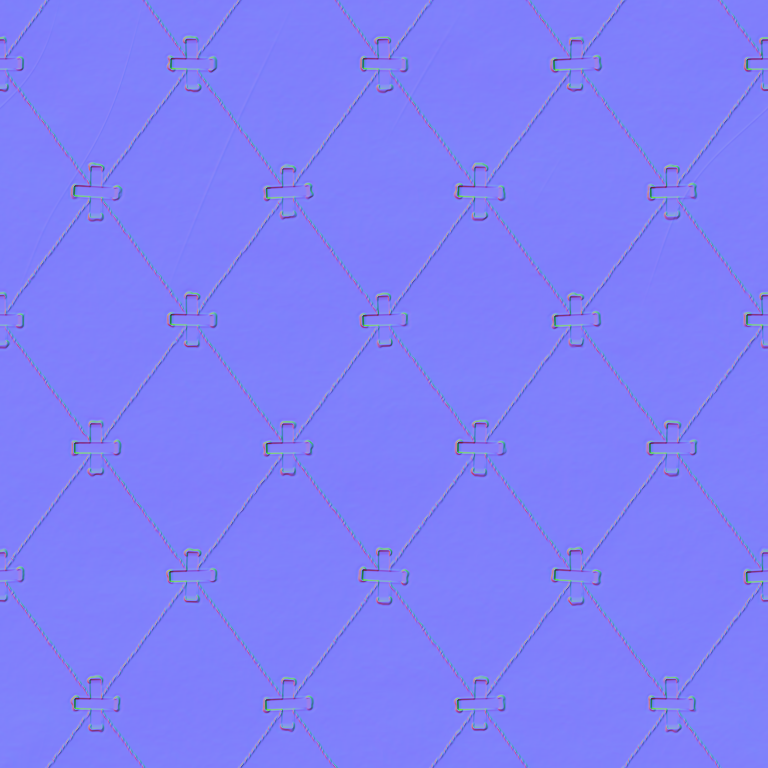
Reproduce this texture map procedurally as a WebGL 1 fragment shader.

```glsl
precision highp float;
// Normal map of soft leather quilted in diamonds, with cross stitches at the seam crossings.
uniform vec2 u_resolution;

const float TAU = 6.2831853;
const vec2 REPEATS = vec2(4.0, 3.0);   // diamonds across and down

float hash(vec2 p) {
  vec3 q = fract(vec3(p.xyx) * 0.1031);
  q += dot(q, q.yzx + 33.33);
  return fract((q.x + q.y) * q.z);
}

// Value noise that wraps after a whole number of cells
float noise(vec2 uv, vec2 cells) {
  vec2 p = uv * cells;
  vec2 i = floor(p);
  vec2 f = p - i;
  f = f * f * f * (f * (f * 6.0 - 15.0) + 10.0);
  vec2 a = floor(mod(i + 0.25, cells));
  vec2 b = floor(mod(i + 1.25, cells));
  return mix(mix(hash(a), hash(vec2(b.x, a.y)), f.x),
             mix(hash(vec2(a.x, b.y)), hash(b), f.x), f.y);
}

float bell(float x, float width) {
  return exp(-x * x / (width * width));
}

float box(vec2 p, vec2 halfSize, float radius) {
  vec2 d = abs(p) - halfSize + radius;
  return length(max(d, 0.0)) + min(max(d.x, d.y), 0.0) - radius;
}

// Gentle swells, fine wrinkled grain and a few long scratches
float leather(vec2 uv) {
  float h = 0.0017 * noise(uv, vec2(5.0, 7.0));
  h += 0.0005 * noise(uv, vec2(17.0, 23.0));
  vec2 warped = uv + 0.016 * noise(uv, vec2(23.0, 19.0));
  h += 0.00013 * noise(warped, vec2(64.0, 75.0));
  h += 0.00009 * abs(noise(warped.yx, vec2(90.0, 70.0)) - 0.5);
  h += 0.00008 * noise(uv, vec2(150.0, 180.0));
  float path = 5.0 * uv.x - 2.0 * uv.y + 0.7 * noise(uv, vec2(4.0, 3.0));
  float scratch = bell((fract(path) - 0.5) / 5.4, 0.0017);
  float upper = smoothstep(0.2, 0.9, cos(TAU * (uv.y - 0.8)));
  float patches = smoothstep(0.4, 0.65, noise(uv + 0.37, vec2(6.0, 4.0)));
  return h - 0.00016 * upper * patches * scratch;
}

// Twisted thread sunk in a narrow groove; across and along count diamonds
float seam(float across, float along, float wobble) {
  float d = (fract(across + 0.5) - 0.5) / length(REPEATS);
  float twist = cos(TAU * (28.0 * along + 120.0 * d + 0.9 * wobble));
  d += 0.0014 * (wobble - 0.5) + 0.0002 * twist;
  float groove = 0.0011 * (0.8 + 0.35 * twist) * bell(d, 0.0017);
  return -groove - 0.00014 * bell(d, 0.011);
}

// Punched holes, rounder and wider than the strap, at both of its ends
float holes(vec2 p, vec2 halfSize, float rough) {
  vec2 q = vec2(abs(p.x) - halfSize.x + 0.001, p.y);
  float d = box(q, vec2(0.0042, halfSize.y + 0.0020), 0.004) + 0.003 * (rough - 0.5);
  float rim = 0.0002 * bell(d - 0.0024, 0.0022);
  return rim - 0.0015 * smoothstep(0.0017, -0.0017, d);
}

// Flat strap laid over the ground, dipping into its holes, with a thin crease round it
float strap(float ground, vec2 p, vec2 halfSize, float top) {
  float d = box(p, halfSize, 0.002);
  float cover = smoothstep(0.0013, -0.0013, d);
  float arch = 0.0010 * smoothstep(0.82, 1.05, abs(p.x) / halfSize.x);
  return mix(ground - 0.0004 * bell(d - 0.001, 0.0015), top - arch, cover);
}

float crossStitch(float skin, float sunk, vec2 p, vec2 id, float rough) {
  float r1 = hash(id * 7.0 + 3.0);
  float r2 = hash(id * 11.0 + 19.0);
  vec2 level = p + 0.13 * (r1 - 0.5) * vec2(-p.y, p.x);
  vec2 upright = (p + 0.09 * (r2 - 0.5) * vec2(-p.y, p.x)).yx;
  vec2 wide = vec2(0.0280 + 0.002 * (r2 - 0.5), 0.0066);
  vec2 tall = vec2(0.0315 + 0.003 * (r1 - 0.5), 0.0071);
  float base = skin + sunk + holes(level, wide, rough) + holes(upright, tall, rough);
  float slope = -0.05 * p.x + 0.015 * p.y;
  base = strap(base, upright, tall, skin + 0.0001 + slope);
  return strap(base, level, wide, skin + 0.0006 + slope);
}

float height(vec2 uv) {
  vec2 q = uv * REPEATS + vec2(0.0, 0.25);
  float wobble = noise(uv, vec2(130.0));
  float sunk = seam(q.x + q.y, q.x - q.y, wobble) + seam(q.x - q.y, q.x + q.y, wobble);
  // Nearest crossing of the two interleaved grids
  vec2 corner = floor(q + 0.5);
  vec2 middle = floor(q) + 0.5;
  vec2 toCorner = (q - corner) / REPEATS;
  vec2 toMiddle = (q - middle) / REPEATS;
  bool useCorner = dot(toCorner, toCorner) < dot(toMiddle, toMiddle);
  vec2 p = useCorner ? toCorner : toMiddle;
  vec2 id = mod((useCorner ? corner : middle) + 0.25, REPEATS);
  return crossStitch(leather(uv), sunk, p, id, noise(uv, vec2(150.0)));
}

void main() {
  vec2 uv = gl_FragCoord.xy / u_resolution;
  vec2 e = vec2(0.0009, 0.0);
  float dx = (height(uv + e.xy) - height(uv - e.xy)) / (2.0 * e.x);
  float dy = (height(uv + e.yx) - height(uv - e.yx)) / (2.0 * e.x);
  // Green points down the canvas; steep slopes lose some blue
  vec3 n = normalize(vec3(-dx, dy, 1.0));
  gl_FragColor = vec4(0.5 + 0.44 * n.xy, 0.985 * pow(n.z, 2.3), 1.0);
}
```
